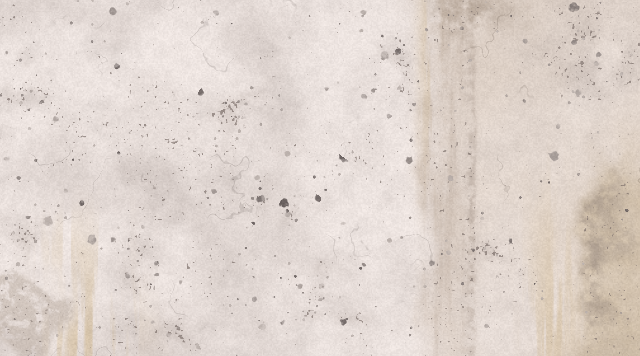
This texture is drawn by a Shadertoy shader. Its source:

```glsl
// Weathered plaster wall: pale pinkish lime with soft mottling, a warm streaked
// band, ochre damp on the right, and clustered grit, mould spots and hairlines.
// Stains are soft ellipses broken up by layered value noise.

const float ASPECT = 1.803;

float hash(vec2 p) {
    vec3 q = fract(vec3(p.xyx) * 0.1031);
    q += dot(q, q.yzx + 33.33);
    return fract((q.x + q.y) * q.z);
}

float noise(vec2 p) {
    vec2 i = floor(p), f = fract(p);
    f = f * f * (3.0 - 2.0 * f);
    return mix(mix(hash(i), hash(i + vec2(1, 0)), f.x),
               mix(hash(i + vec2(0, 1)), hash(i + vec2(1, 1)), f.x), f.y);
}

float fbm(vec2 p) {
    float sum = 0.0, amp = 0.516;
    for (int i = 0; i < 5; i++) {
        sum += amp * noise(p);
        p = mat2(1.6, 1.2, -1.2, 1.6) * p + 17.3;
        amp *= 0.5;
    }
    return sum;
}

float blob(vec2 p, vec2 centre, vec2 radius) {
    vec2 d = (p - centre) / radius;
    return exp(-dot(d, d));
}

// Centre and radius of each gritty stain
const vec4 STAINS[11] = vec4[11](
    vec4(0.08, 0.76, 0.07, 0.08), vec4(0.68, 0.70, 0.07, 0.10),
    vec4(1.11, 0.79, 0.09, 0.08), vec4(0.08, 0.33, 0.14, 0.06),
    vec4(0.49, 0.06, 0.06, 0.10), vec4(0.88, 0.24, 0.10, 0.03),
    vec4(0.94, 0.14, 0.19, 0.025), vec4(0.83, 0.47, 0.09, 0.06),
    vec4(1.68, 0.86, 0.15, 0.13), vec4(0.43, 0.28, 0.05, 0.08),
    vec4(1.40, 0.25, 0.07, 0.08));

// Round mould spots, one per jittered cell: x is cover, y is darkness
vec2 spots(vec2 p, float cells, float density) {
    vec2 q = p * cells, id = floor(q);
    float size = mix(0.07, 0.24, pow(hash(id + 7.7), 2.0));
    vec2 centre = 0.3 + 0.4 * vec2(hash(id + 3.1), hash(id + 51.9));
    float d = length(fract(q) - centre) + 0.10 * (noise(p * 150.0) - 0.5);
    float cover = 1.0 - smoothstep(size - 0.04, size + 0.04, d);
    return vec2(cover * step(hash(id + 91.3), density), hash(id + 23.5));
}

void mainImage(out vec4 fragColor, in vec2 fragCoord) {
    vec2 p = fragCoord / iResolution.xy * vec2(ASPECT, 1.0);
    vec2 w = p + 0.2 * (vec2(fbm(p * 6.0), fbm(p * 6.0 + 31.0)) - 0.5);
    float mid = fbm(p * 14.0 + 5.0);
    float fine = fbm(p * 55.0);
    float streak = fbm(vec2(p.x * 48.0, p.y * 3.0));

    // Plaster with broad, faint clouds
    vec3 col = vec3(0.932, 0.897, 0.882);
    col -= vec3(0.060, 0.064, 0.066) * smoothstep(0.45, 0.75, fbm(p * 4.0 + 2.0));
    col -= 0.03 * smoothstep(0.5, 0.8, mid);

    // Warm wash over the right side, paler beside the band's foot
    float wash = smoothstep(1.14, 1.30, w.x) * (0.55 + 0.7 * fbm(p * 5.0 + 40.0));
    wash *= 1.0 - 0.65 * blob(w, vec2(1.45, 0.10), vec2(0.14, 0.36));
    wash *= 1.0 - 0.55 * blob(w, vec2(1.68, 0.78), vec2(0.16, 0.22));
    col = mix(col, vec3(0.865, 0.808, 0.757), 0.75 * wash);

    // Vertical streaked band with a crisp right edge
    float edge = 1.338 + 0.012 * (fbm(vec2(3.0, p.y * 14.0)) - 0.5);
    float band = smoothstep(1.17, 1.23, w.x) * (1.0 - smoothstep(edge - 0.004, edge + 0.006, p.x));
    float bandInk = band * smoothstep(0.32, 0.72, 0.65 * streak + 0.35 * fine);
    col = mix(col, vec3(0.765, 0.702, 0.650), 0.60 * bandInk);
    float seam = blob(p, vec2(edge - 0.012, 0.42), vec2(0.016, 0.55));
    col = mix(col, vec3(0.72, 0.665, 0.625), 0.55 * seam * smoothstep(0.38, 0.62, fine));

    // Brown soot at the top of the band
    float soot = blob(w, vec2(1.34, 0.99), vec2(0.16, 0.09));
    col = mix(col, vec3(0.68, 0.615, 0.555), 0.8 * soot * smoothstep(0.28, 0.65, 0.5 * mid + 0.5 * fine));

    // Ochre damp at lower right with a grey-brown rim
    float damp = smoothstep(1.64, 1.71, w.x) * (1.0 - smoothstep(0.50, 0.60, w.y));
    col = mix(col, vec3(0.845, 0.775, 0.675), 0.8 * damp * (0.5 + mid));
    float rim = damp * (0.25 + blob(w, vec2(1.70, 0.30), vec2(0.06, 0.26)));
    col = mix(col, vec3(0.66, 0.60, 0.545), 0.75 * rim * smoothstep(0.35, 0.65, 0.5 * mid + 0.5 * fine));

    // Yellow runs near the ground and down the band's left side
    float runs = blob(w, vec2(0.28, 0.08), vec2(0.11, 0.22)) + 0.8 * blob(p, vec2(1.56, 0.10), vec2(0.07, 0.30))
               + 0.6 * blob(p, vec2(1.205, 0.85), vec2(0.03, 0.35));
    col = mix(col, vec3(0.83, 0.745, 0.615), 0.75 * runs * smoothstep(0.42, 0.68, streak));

    // Grey scuffed patch at lower left
    float scuff = smoothstep(0.35, 0.6, blob(w, vec2(0.07, 0.11), vec2(0.14, 0.12)));
    col = mix(col, vec3(0.765, 0.715, 0.675), 0.65 * scuff * smoothstep(0.3, 0.6, fine));

    // Clustered grit and its smudge
    float stain = 0.0;
    for (int i = 0; i < 11; i++) stain = max(stain, blob(w, STAINS[i].xy, STAINS[i].zw));
    float cluster = stain * smoothstep(0.30, 0.62, mid);
    cluster = max(cluster, 0.45 * smoothstep(0.50, 0.75, fbm(p * 5.0 + 9.0)));
    cluster = max(cluster, 0.35 * max(max(band, damp), max(soot, scuff)));
    col = mix(col, vec3(0.73, 0.68, 0.655), 0.30 * cluster);
    float grit = 0.6 * noise(p * 125.0) + 0.4 * noise(p * 240.0 + 8.0);
    float threshold = 0.86 - 0.26 * cluster;
    col = mix(col, vec3(0.50, 0.45, 0.43), 0.72 * smoothstep(threshold, threshold + 0.13, grit));

    // Mould spots at three sizes, denser inside the stains
    for (int i = 0; i < 3; i++) {
        float cells = 17.0 * pow(1.7, float(i));
        vec2 s = spots(p + 3.7 * float(i), cells, 0.035 + 0.30 * stain * (1.0 - wash));
        vec3 mould = mix(vec3(0.74, 0.70, 0.68), vec3(0.40, 0.365, 0.36), s.y * s.y);
        col = mix(col, mould, s.x * (0.5 + 0.5 * smoothstep(0.3, 0.6, fine)));
    }

    // Sparse hairline cracks
    float crack = 1.0 - smoothstep(0.001, 0.007, abs(fbm(p * 4.5 + 70.0) - 0.5));
    col -= 0.09 * crack * smoothstep(0.52, 0.64, fbm(p * 6.0 + 12.0));

    // Fine surface grain
    col += 0.055 * (noise(p * 280.0) - 0.5) + 0.04 * (fine - 0.5);
    fragColor = vec4(clamp(col, 0.0, 1.0), 1.0);
}
```
